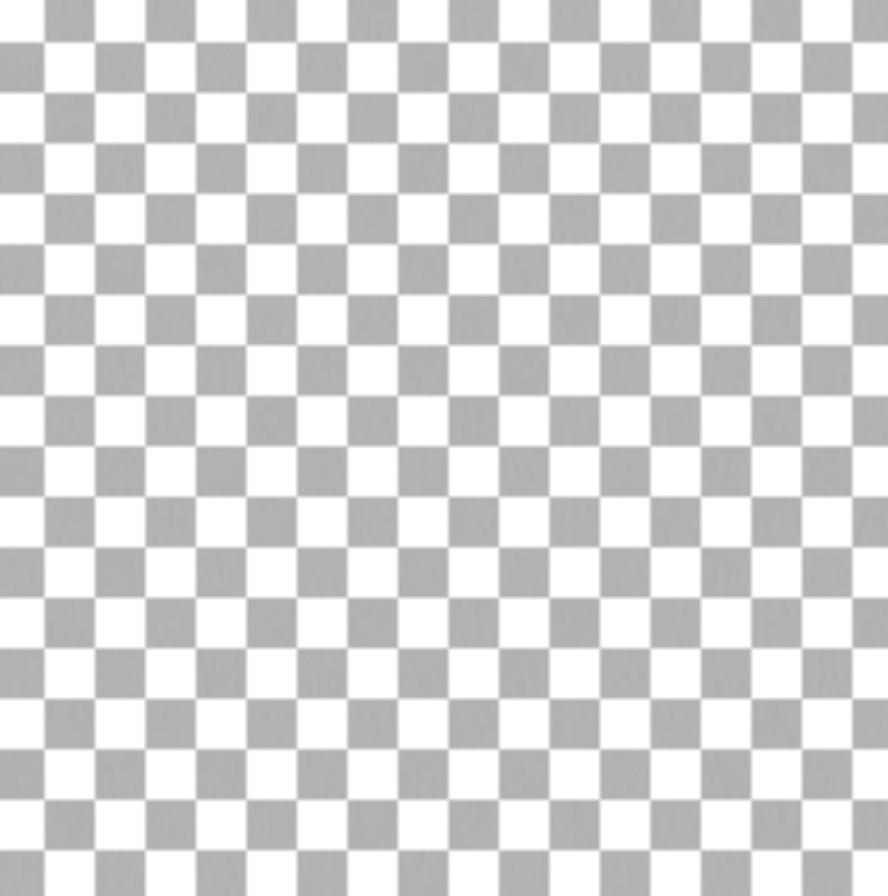
Give the GLSL for this pattern, as a Shadertoy shader.

```glsl
const float CELL_SIZE = 0.05635;             // side of a square, in canvas heights
const vec2 GRID_ORIGIN = vec2(0.0497, 0.0510);
const float EDGE_HALF_WIDTH = 0.046;         // soft border, in cells
const float GRAIN_PER_CELL = 14.0;
const vec3 WHITE = vec3(1.0);
const vec3 GREY = vec3(0.698);

float hash(vec2 p) {
    return fract(sin(dot(p, vec2(127.1, 311.7))) * 43758.5453);
}

float valueNoise(vec2 p) {
    vec2 i = floor(p);
    vec2 f = smoothstep(0.0, 1.0, fract(p));
    float low = mix(hash(i), hash(i + vec2(1.0, 0.0)), f.x);
    float high = mix(hash(i + vec2(0.0, 1.0)), hash(i + vec2(1.0)), f.x);
    return mix(low, high, f.y);
}

// Alternates between +1 and -1 in each cell, with a linear ramp at the borders
vec2 softSquareWave(vec2 p, float halfWidth) {
    vec2 border = floor(p + 0.5);
    vec2 direction = 1.0 - 2.0 * mod(border, 2.0);
    return direction * clamp((p - border) / halfWidth, -1.0, 1.0);
}

// 1 on grey squares, 0 on white ones
float checker(vec2 p, float halfWidth) {
    vec2 wave = softSquareWave(p, halfWidth);
    return 0.5 + 0.5 * wave.x * wave.y;
}

// Slight tone shift per square plus faint vertical streaks
float toneVariation(vec2 p) {
    float perSquare = hash(floor(p)) - 0.5;
    float streaks = valueNoise(p * GRAIN_PER_CELL * vec2(1.0, 0.35)) - 0.5;
    return 0.005 * perSquare + 0.012 * streaks;
}

void mainImage(out vec4 fragColor, in vec2 fragCoord) {
    vec2 uv = fragCoord / iResolution.y;
    vec2 grid = (uv - GRID_ORIGIN) / CELL_SIZE;
    float pixel = 1.0 / (iResolution.y * CELL_SIZE);

    float greyMask = checker(grid, max(EDGE_HALF_WIDTH, 0.5 * pixel));
    vec3 color = mix(WHITE, GREY + toneVariation(grid), greyMask);

    fragColor = vec4(color, 1.0);
}
```
